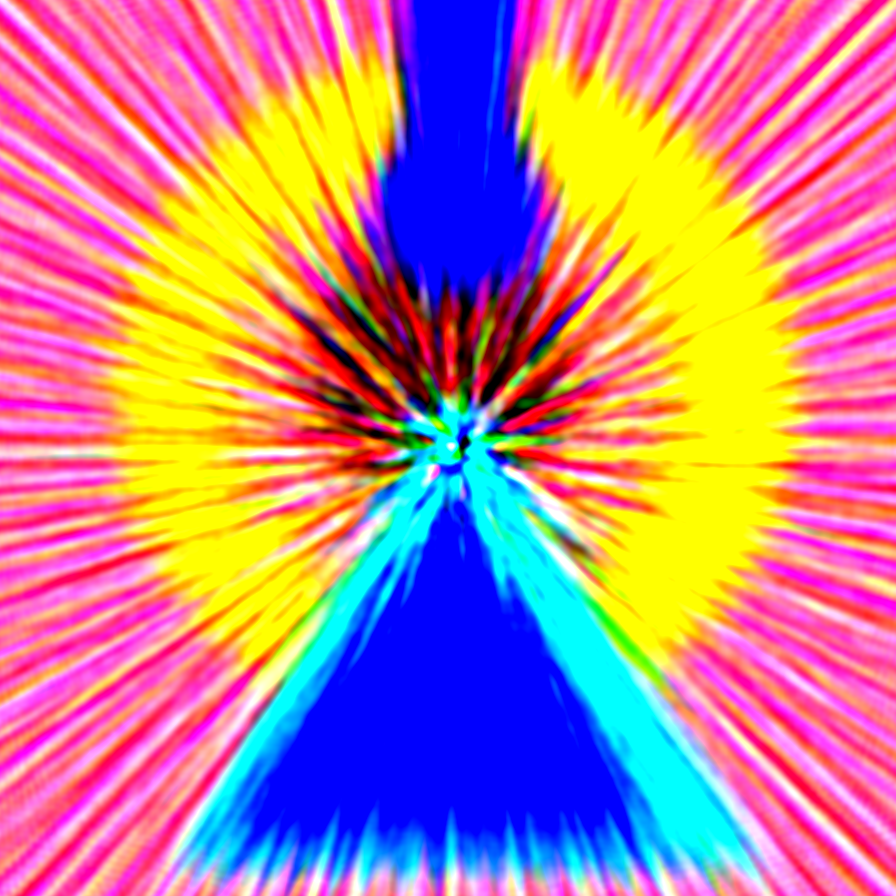
Give the GLSL for this background, as a three.js fragment shader.

```glsl
// Overdriven radial streaks around a cyan-edged blue triangle, a blue drop and a yellow ring.
varying vec2 vUv;

const vec2 CENTER = vec2(0.508, 0.5);
const float NOISE_CELLS = 80.0;
const float LATTICE_CELLS = 40.0;
const float TAU = 6.2831853;
const int BLUR_STEPS = 32;

// Colours reach past 0..1 so that solid areas clip and hide the streaks.
const vec3 PINK = vec3(1.55, 0.40, 0.68);
const vec3 PEACH = vec3(1.45, 0.60, 0.44);
const vec3 YELLOW = vec3(1.60, 1.42, -0.65);
const vec3 EMBER = vec3(0.48, -0.08, -0.10);
const vec3 BLUE = vec3(-0.75, -0.72, 1.80);
const vec3 CYAN = vec3(-0.60, 1.45, 1.50);

vec3 hash3(vec2 cell) {
  vec3 h = fract(cell.xyx * vec3(0.1031, 0.1030, 0.0973));
  h += dot(h, h.yxz + 33.33);
  return fract((h.xxy + h.yzz) * h.zyx);
}

// Contribution of one lattice corner, with a separate gradient per channel.
vec3 cornerSlope(vec2 cell, vec2 offset) {
  vec3 gx = hash3(cell) * 2.0 - 1.0;
  vec3 gy = hash3(cell + 157.0) * 2.0 - 1.0;
  return gx * offset.x + gy * offset.y;
}

vec3 gradientNoise(vec2 p) {
  vec2 i = floor(p);
  vec2 f = fract(p);
  vec2 u = f * f * f * (f * (f * 6.0 - 15.0) + 10.0);
  vec2 e = vec2(1.0, 0.0);
  vec3 low = mix(cornerSlope(i, f), cornerSlope(i + e.xy, f - e.xy), u.x);
  vec3 high = mix(cornerSlope(i + e.yx, f - e.yx), cornerSlope(i + e.xx, f - e.xx), u.x);
  return mix(low, high, u.y);
}

vec3 wave(float x) {
  return cos(TAU * (x + vec3(0.0, 0.05, 0.22)));
}

// Regular waves that line up into rays along the axes and diagonals.
vec3 lattice(vec2 p) {
  vec2 d = vec2(p.x + p.y, p.x - p.y) * 0.65;
  return wave(p.x) + wave(p.y) + wave(d.x) + wave(d.y);
}

// Zoom blur: average the grain along the line toward the centre.
vec3 radialStreaks(vec2 p, float reach) {
  vec3 sum = vec3(0.0);
  for (int i = 0; i < BLUR_STEPS; i++) {
    float t = (float(i) + 0.5) / float(BLUR_STEPS);
    vec2 s = p * (1.0 - reach * t);
    sum += gradientNoise(s * NOISE_CELLS) + 0.05 * lattice(s * LATTICE_CELLS);
  }
  return sum / float(BLUR_STEPS);
}

float inside(float signedDistance, float softness) {
  return 1.0 - smoothstep(-softness, softness, signedDistance);
}

// Signed distance to a downward-opening wedge with its own slope on each side.
float wedge(vec2 p, float tip, float leftSlope, float rightSlope) {
  float slope = p.x < 0.0 ? leftSlope : rightSlope;
  return (abs(p.x) - slope * (tip - p.y)) / sqrt(1.0 + slope * slope);
}

float smoothMin(float a, float b, float k) {
  float h = max(k - abs(a - b), 0.0) / k;
  return min(a, b) - h * h * k * 0.25;
}

// Round drop hanging from a narrow neck.
float drop(vec2 p) {
  float bulb = length(p - vec2(0.512, 0.768)) - 0.088;
  float neck = max(abs(p.x - 0.514) - 0.058, 0.768 - p.y);
  return smoothMin(bulb, neck, 0.04);
}

vec3 shapeColor(vec2 uv) {
  vec2 p = vec2(uv.x - CENTER.x, uv.y);

  // Peach disc, pink surround and a ring that is fuller on the right.
  float d = length(uv - vec2(0.505, 0.564));
  float ring = smoothstep(0.20, 0.31, d) * (1.0 - smoothstep(0.33, 0.42, d));
  ring *= mix(0.68, 1.0, smoothstep(-0.25, 0.20, p.x));
  vec3 color = mix(PEACH, PINK, smoothstep(0.27, 0.40, d));
  color = mix(color, YELLOW, ring);

  // Dark core and the blue drop above it.
  color = mix(color, EMBER, inside(length(uv - vec2(0.49, 0.595)) - 0.15, 0.055));
  color = mix(color, BLUE, inside(drop(uv), 0.045));

  // Cyan wedge with a glowing tip, fading out at the lower edge.
  float cyan = inside(wedge(p, 0.566, 0.59, 0.66), 0.036);
  cyan *= (1.0 - smoothstep(0.49, 0.55, uv.y)) * smoothstep(-0.03, 0.10, uv.y);
  float tip = inside(length(uv - CENTER) - 0.045, 0.035);
  color = mix(color, CYAN, max(cyan, tip));

  // Blue heart of the wedge.
  float blue = inside(wedge(p, 0.445, 0.69, 0.60), 0.042);
  return mix(color, BLUE, blue * smoothstep(0.0, 0.13, uv.y));
}

void main() {
  vec2 p = vUv - CENTER;
  float contrast = mix(4.5, 6.0, smoothstep(0.0, 0.5, length(p)));
  vec3 color = shapeColor(vUv) + contrast * radialStreaks(p, 0.45);
  gl_FragColor = vec4(clamp(color, 0.0, 1.0), 1.0);
}
```
